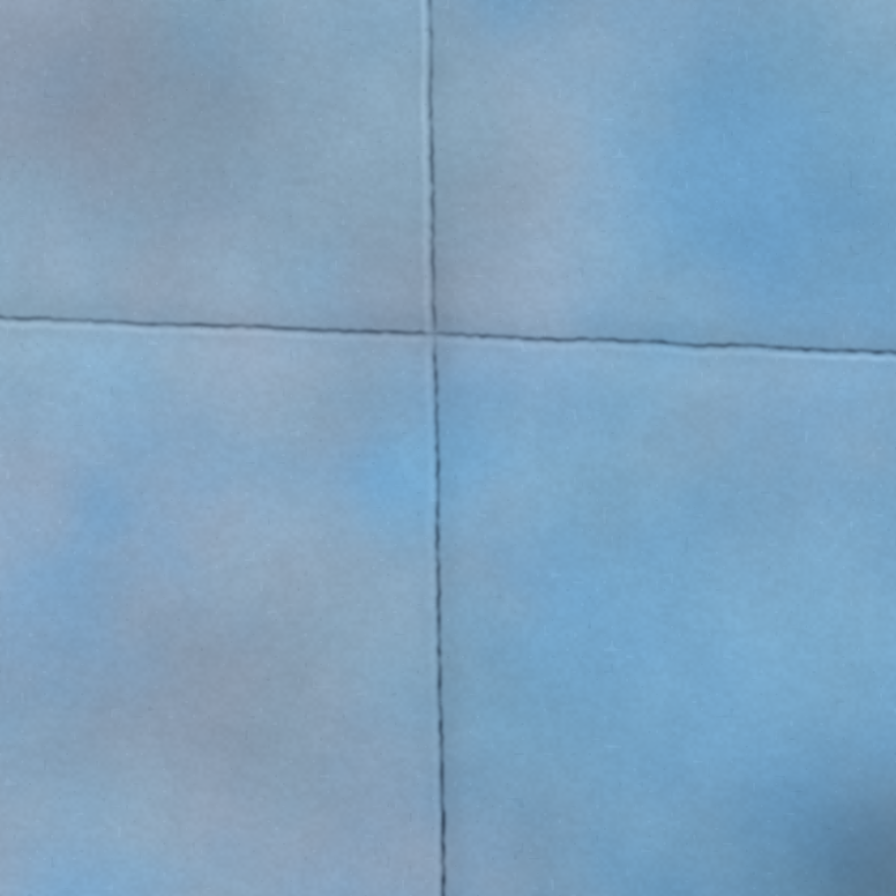
A Shadertoy shader for this texture:

```glsl
#define TILE_PITCH 0.72
#define GROOVE_WIDTH 0.0029
#define RIDGE_OFFSET 0.0075
#define GROOVE_DEPTH 0.32
#define RIDGE_LIGHT 0.075
#define GRAIN 0.034
#define CLOUD_CONTRAST 1.7
#define GREY_LILAC vec3(0.558, 0.622, 0.700)
#define SKY_BLUE vec3(0.415, 0.615, 0.775)
#define PALE_AQUA vec3(0.500, 0.660, 0.750)

float hash(vec2 p) {
    vec3 q = fract(vec3(p.xyx) * 0.1031);
    q += dot(q, q.yzx + 33.33);
    return fract((q.x + q.y) * q.z);
}

float noise(vec2 p) {
    vec2 cell = floor(p), f = fract(p);
    f = f * f * (3.0 - 2.0 * f);
    return mix(mix(hash(cell), hash(cell + vec2(1, 0)), f.x),
               mix(hash(cell + vec2(0, 1)), hash(cell + vec2(1, 1)), f.x), f.y);
}

float fbm(vec2 p) {
    float sum = 0.0, amplitude = 0.53;
    for (int i = 0; i < 4; i++) {
        sum += amplitude * noise(p);
        p = mat2(1.6, 1.2, -1.2, 1.6) * p + 7.3;
        amplitude *= 0.5;
    }
    return sum;
}

vec2 bell(vec2 x) { return exp(-x * x); }

float glow(vec2 uv, vec2 center, float radius) {
    vec2 r = (uv - center) / radius;
    return exp(-dot(r, r));
}

// Cloudy dye: grey lilac to the left, pools of blue at the right and below the middle
vec3 dye(vec2 uv) {
    float pools = 0.5 * glow(uv, vec2(0.98, 0.86), 0.24)
                + 0.42 * glow(uv, vec2(0.72, 0.30), 0.26)
                + 0.40 * glow(uv, vec2(0.44, 0.46), 0.09);
    float blue = 0.14 + 0.38 * uv.x + pools + CLOUD_CONTRAST * (fbm(uv * 4.2 + 4.7) - 0.5);
    float aqua = smoothstep(0.4, 0.75, fbm(uv * 3.0 + 21.0)) + 0.6 * glow(uv, vec2(0.66, 0.88), 0.2);
    vec3 color = mix(GREY_LILAC, SKY_BLUE, smoothstep(-0.1, 1.1, blue));
    color = mix(color, PALE_AQUA, 0.5 * min(aqua, 1.0));
    float light = 0.2 * (fbm(uv * 4.5 + 40.0) - 0.5) - 0.06 * glow(uv, vec2(0.14, 0.84), 0.2);
    return color * (1.01 + light);
}

// Signed distances to the slightly skewed seams: x for upright, y for level
vec2 seamDistance(vec2 uv) {
    vec2 d = uv - vec2(0.495 - 0.015 * uv.y, 0.646 - 0.039 * uv.x);
    d += 0.0025 * (vec2(noise(vec2(uv.y * 18.0, 3.0)), noise(vec2(uv.x * 18.0, 9.0))) - 0.5);
    d += 0.0016 * (vec2(noise(vec2(uv.y * 130.0, 5.0)), noise(vec2(uv.x * 130.0, 8.0))) - 0.5);
    return (fract(d / TILE_PITCH + 0.5) - 0.5) * TILE_PITCH;
}

void mainImage(out vec4 fragColor, in vec2 fragCoord) {
    vec2 uv = fragCoord / iResolution.xy;
    vec3 color = dye(uv);

    // Soft grain and faint flecks
    float grain = noise(uv * 210.0) + 0.8 * noise(uv * vec2(80.0, 130.0) + uv.yx * vec2(-50.0, 50.0)) - 0.9;
    color *= 1.0 + GRAIN * grain;
    float fleck = noise(uv * 120.0 + 60.0);
    color += 0.025 * smoothstep(0.9, 1.0, fleck) - 0.025 * smoothstep(0.08, 0.0, fleck);

    // Pressed seams: broken dark groove, faintly lit lip on the left and lower sides
    vec2 d = seamDistance(uv);
    vec2 stitch = vec2(noise(vec2(uv.y * 110.0, 17.0)), noise(vec2(uv.x * 100.0, 29.0)));
    vec2 crossing = 1.0 - 0.6 * bell(d.yx / 0.016);
    vec2 strength = vec2(mix(1.2, 0.65, uv.y), mix(0.85, 1.05, uv.x));
    vec2 groove = bell(d / GROOVE_WIDTH) * mix(vec2(0.45, 0.6), vec2(1.25, 1.15), stitch) * strength * crossing;
    vec2 ridge = bell((d + RIDGE_OFFSET) / 0.004) * mix(vec2(0.5), vec2(1.1), stitch.yx);
    vec2 shade = bell((d - 0.007) / 0.018) * strength;
    color *= 1.0 - 0.05 * (shade.x + shade.y);
    color += RIDGE_LIGHT * max(ridge.x * mix(0.35, 1.0, uv.y), ridge.y);
    color += 0.02 * bell((d.yy + 0.03) / 0.03).x;
    color *= 1.0 - GROOVE_DEPTH * max(groove.x, groove.y) * vec3(1.1, 1.0, 0.9);

    // Falloff into the lower right corner
    color *= 1.0 - 0.22 * glow(uv, vec2(1.0, 0.0), 0.13);
    fragColor = vec4(clamp(color, 0.0, 1.0), 1.0);
}
```
